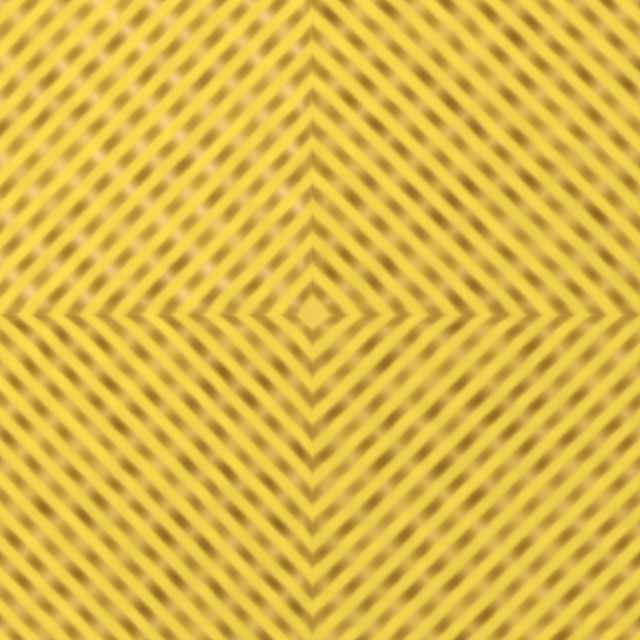
Write a three.js fragment shader that draws this pattern.

```glsl
// Woven yellow straw: concentric diamonds of raised strands around a centre.
// A folded diamond distance makes the strands; each gap between two strands
// carries hashed dark dashes and pale tan beads, softened by layered sines.

varying vec2 vUv;

const float TAU = 6.2831853;
const vec2 CENTRE = vec2(0.488, 0.508);
const float PITCH_LEFT = 0.0486;
const float PITCH_RIGHT = 0.0507;
const float PITCH_VERTICAL = 0.0499;
const float INNER_RADIUS = 0.285;            // first strand, in pitches
const vec2 INNER_SKEW = vec2(0.04, 0.085);   // strands lean up and right
const float STITCH_LENGTH = 1.62;            // along a gap, in pitches
const float PHASE_LEFT = 1.03;
const float PHASE_RIGHT = 0.82;
const float WOBBLE = 0.03;                   // irregularity of the strands
const float MOTTLE = 0.025;                  // broad change of brightness

const vec3 STRAND = vec3(0.95, 0.835, 0.30);
const vec3 GAP = vec3(0.85, 0.70, 0.285);
const vec3 SHADOW = vec3(0.56, 0.40, 0.11);
const vec3 BEAD = vec3(0.92, 0.765, 0.43);

float hash(vec2 p) {
  vec3 q = fract(vec3(p.xyx) * 0.1031);
  q += dot(q, q.yzx + 33.33);
  return fract((q.x + q.y) * q.z);
}

float layeredSines(vec2 p) {
  float a = sin(p.x * 61.0 + 2.0 * sin(p.y * 37.0));
  float b = sin(p.y * 83.0 + 2.0 * sin(p.x * 47.0));
  float c = sin((p.x + p.y) * 139.0);
  return (a + b + 0.5 * c) / 2.5;
}

// Soft bump of the given half width around the origin.
float bump(float x, float halfWidth) {
  return 1.0 - smoothstep(0.0, halfWidth, abs(x));
}

// Returns dash strength in x and bead strength in y along one gap.
vec2 stitches(float along, float ring, float quadrant) {
  vec2 seed = vec2(ring + 3.0, quadrant * 17.0 + 5.0);
  float s = along / STITCH_LENGTH + 0.5;
  float cell = floor(s);
  vec2 marks = vec2(0.0);
  for (int i = -1; i <= 1; i++) {
    float id = cell + float(i);
    float strength = hash(seed + vec2(id * 7.0, id * 3.0 + 40.0));
    float shift = hash(seed + vec2(id * 5.0 + 60.0, id));
    float x = s - id - 0.5 - 0.1 * (shift - 0.5);
    float dash = bump(x, 0.44 + 0.24 * strength * strength);
    float bead = bump(x - 0.5, 0.36);
    marks.x = max(marks.x, dash * mix(0.4, 1.0, strength));
    marks.y = max(marks.y, bead * mix(0.4, 1.0, shift));
  }
  return marks;
}

void main() {
  // Fold the four quadrants onto one set of diagonal strands.
  vec2 p = vUv - CENTRE;
  vec2 side = vec2(p.x < 0.0 ? -1.0 : 1.0, p.y < 0.0 ? -1.0 : 1.0);
  float pitchX = p.x < 0.0 ? PITCH_LEFT : PITCH_RIGHT;
  vec2 folded = abs(p) / vec2(pitchX, PITCH_VERTICAL);
  float grain = layeredSines(vUv);
  float skew = dot(INNER_SKEW, side * smoothstep(0.0, 0.5, folded));
  float diamond = folded.x + folded.y - INNER_RADIUS - skew + WOBBLE * grain;
  float along = folded.x - folded.y;
  along -= p.x < 0.0 ? PHASE_LEFT : PHASE_RIGHT;
  float quadrant = 1.5 + side.x + 0.5 * side.y;

  // Light falls from the upper left and opens the weave there.
  float lean = dot(side, vec2(-0.5, 0.5));
  float beadAmount = 0.55 + 0.25 * abs(lean) + 0.2 * lean;
  float dashAmount = 0.96 - 0.16 * max(lean, 0.0) - 0.06 * abs(lean);

  // Gaps hold dashes and beads, evened out where the quadrants meet.
  vec2 marks = stitches(along, floor(diamond), quadrant);
  float awayFromFold = smoothstep(0.0, 0.45, min(folded.x, folded.y));
  marks = mix(vec2(0.5, 0.1), marks, awayFromFold);
  float gapCore = bump(fract(diamond) - 0.5, 0.5);
  vec3 gapColour = mix(GAP, BEAD, marks.y * beadAmount);
  gapColour = mix(gapColour, SHADOW, marks.x * dashAmount * gapCore);

  // Raised strands lie at whole diamond distances.
  float wave = 0.5 + 0.5 * cos(TAU * diamond);
  float strand = smoothstep(0.08, 1.0, wave);
  vec3 colour = mix(gapColour, STRAND, strand);

  // Beads swell over the strand edges, mostly in the upper left.
  float swell = marks.y * max(lean, 0.0) * (1.0 - wave) * awayFromFold;
  colour += vec3(0.04, 0.05, 0.07) * swell;

  // Small pale knot in the middle.
  float knot = 1.0 - smoothstep(0.1, 0.55, length(folded));
  colour = mix(colour, mix(STRAND, BEAD, 0.4), knot);

  // Broad mottling, with the upper left a little paler.
  float slope = smoothstep(-0.6, 0.6, p.y - p.x) - 0.5;
  colour *= 1.0 + MOTTLE * (grain + 1.5 * slope);

  gl_FragColor = vec4(clamp(colour, 0.0, 1.0), 1.0);
}
```
